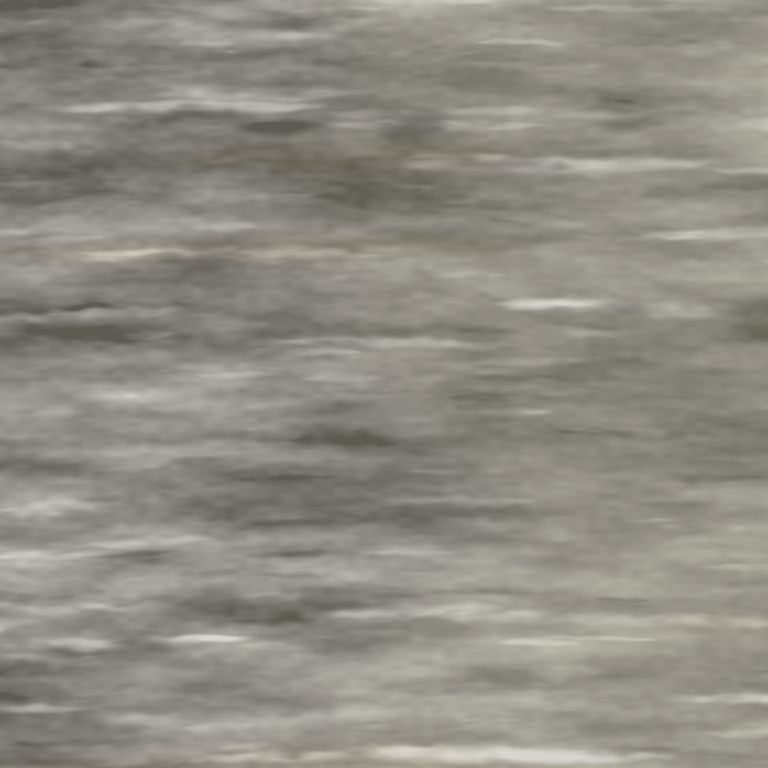
Write a three.js fragment shader that draws this texture.

```glsl
// Weathered grey wood-like surface with soft horizontal streaks, pale flecks and brown stains.
varying vec2 vUv;

const vec3 SHADOW = vec3(0.370, 0.355, 0.325);
const vec3 DARK_GREY = vec3(0.470, 0.460, 0.435);
const vec3 MID_GREY = vec3(0.580, 0.565, 0.543);
const vec3 PALE_GREY = vec3(0.720, 0.710, 0.677);
const vec3 HIGHLIGHT = vec3(0.840, 0.835, 0.815);
const vec3 WARM_SHIFT = vec3(0.003, 0.003, -0.016);
const vec3 BROWN_SHIFT = vec3(0.008, -0.006, -0.030);

float hash(vec2 p) {
  vec3 q = fract(p.xyx * 0.1031);
  q += dot(q, q.yzx + 33.33);
  return fract((q.x + q.y) * q.z);
}

// Smooth value noise, centred on zero.
float noise(vec2 p) {
  vec2 cell = floor(p);
  vec2 f = fract(p);
  f = f * f * (3.0 - 2.0 * f);
  float low = mix(hash(cell), hash(cell + vec2(1.0, 0.0)), f.x);
  float high = mix(hash(cell + vec2(0.0, 1.0)), hash(cell + 1.0), f.x);
  return mix(low, high, f.y) - 0.5;
}

// Noise layers that halve in strength as they get finer.
float layeredNoise(vec2 p) {
  float sum = 0.0;
  float weight = 0.6;
  for (int i = 0; i < 3; i++) {
    sum += weight * noise(p);
    p = p * vec2(2.1, 1.9) + vec2(17.3, 41.7);
    weight *= 0.5;
  }
  return sum;
}

// Scattered lens-shaped strokes, tapering toward both ends.
float strokes(vec2 uv, vec2 grid, float density, float thickness, float seed) {
  vec2 p = uv * grid;
  vec2 base = floor(p);
  float cover = 0.0;
  for (int j = -1; j <= 1; j++) {
    for (int i = -1; i <= 1; i++) {
      vec2 cell = base + vec2(float(i), float(j));
      vec2 key = cell + seed;
      vec2 center = cell + vec2(hash(key + 11.0), hash(key + 23.0));
      float halfLength = mix(0.3, 0.95, hash(key + 37.0));
      float halfWidth = thickness * mix(0.5, 1.0, hash(key + 53.0));
      vec2 d = p - center;
      float along = d.x / halfLength;
      float taper = max(1.0 - along * along, 0.0);
      float across = abs(d.y) / (halfWidth * (0.3 + 0.7 * taper));
      float stroke = (1.0 - smoothstep(0.1, 1.0, across)) * smoothstep(0.0, 0.6, taper);
      float strength = mix(0.5, 1.0, hash(key + 71.0));
      cover = max(cover, stroke * strength * step(hash(key + 89.0), density));
    }
  }
  return cover;
}

float ramp(float from, float to, float x) {
  return clamp((x - from) / (to - from), 0.0, 1.0);
}

vec3 palette(float tone) {
  vec3 color = mix(SHADOW, DARK_GREY, ramp(0.37, 0.47, tone));
  color = mix(color, MID_GREY, ramp(0.47, 0.58, tone));
  color = mix(color, PALE_GREY, ramp(0.58, 0.72, tone));
  return mix(color, HIGHLIGHT, ramp(0.72, 0.84, tone));
}

void main() {
  // Gentle waviness and frayed edges along the grain.
  vec2 uv = vUv;
  uv.y += 0.022 * noise(uv * vec2(2.0, 3.5) + 5.0);
  uv.y += 0.006 * noise(uv * vec2(8.0, 30.0) + 19.0);
  uv.y += 0.004 * noise(uv * vec2(40.0, 75.0) + 31.0);

  // Broad bands, medium streaks and fine grain.
  float band = layeredNoise(uv * vec2(1.4, 9.0) + vec2(3.0, 12.0));
  float streak = layeredNoise(uv * vec2(4.0, 25.0) + vec2(61.0, 7.0));
  float fiber = layeredNoise(uv * vec2(11.0, 58.0) + vec2(29.0, 83.0));
  float grain = noise(vUv * vec2(70.0, 130.0) + 47.0);

  // The right side is smoother, paler and warmer.
  float side = smoothstep(0.15, 0.95, vUv.x + 0.5 * noise(uv * vec2(2.0, 6.0) + 91.0));
  float roughness = mix(1.15, 0.75, side);
  float tone = 0.523 + 0.050 * side + 0.29 * band;
  tone += roughness * (0.25 * streak + 0.21 * fiber + 0.045 * grain);

  // Pale flecks, short dark cracks and wide brown stains.
  float breakup = clamp(0.6 + 2.2 * fiber + 1.2 * streak, 0.0, 1.0);
  float longFleck = strokes(uv, vec2(2.6, 14.0), 0.27, 0.28, 101.0);
  float shortFleck = strokes(uv, vec2(9.0, 32.0), 0.25, 0.36, 211.0);
  float crack = strokes(uv, vec2(7.0, 28.0), 0.25, 0.32, 307.0);
  float stain = strokes(uv, vec2(2.0, 7.0), 0.24, 0.32, 401.0);
  tone += breakup * (0.17 * longFleck + 0.10 * shortFleck);
  tone -= (1.0 - breakup) * 0.11 * crack + 0.070 * stain;

  // Colour by tone, then tint the pale side and the stains.
  vec3 color = palette(tone);
  color += WARM_SHIFT * side * (1.0 - 0.7 * longFleck);
  color += BROWN_SHIFT * stain * 0.7;
  gl_FragColor = vec4(color, 1.0);
}
```
